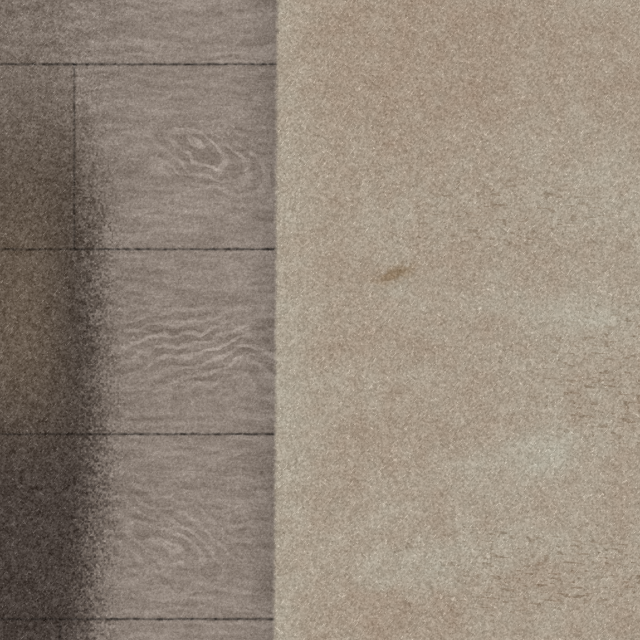
Give the GLSL for this texture, as a three.js fragment shader.

```glsl
// Soft tan rug lying over grey wooden planks, with a blurred shadow on the left
varying vec2 vUv;

float hash(vec2 p) {
  p = fract(p * vec2(0.1031, 0.1137));
  p += dot(p, p.yx + 33.33);
  return fract((p.x + p.y) * p.x * 17.31);
}

float noise(vec2 p) {
  vec2 i = floor(p), f = fract(p);
  f = f * f * (3.0 - 2.0 * f);
  return mix(mix(hash(i), hash(i + vec2(1, 0)), f.x),
             mix(hash(i + vec2(0, 1)), hash(i + vec2(1, 1)), f.x), f.y);
}

// Fractal noise centred on zero
float fbm(vec2 p) {
  float sum = 0.0, amp = 0.5;
  for (int i = 0; i < 5; i++) {
    sum += amp * (noise(p) - 0.5);
    p = mat2(0.96, 0.28, -0.28, 0.96) * p * 2.03 + 17.3;
    amp *= 0.55;
  }
  return sum;
}

// Soft elliptical patch, sheared upward by slope
float blob(vec2 p, vec2 centre, vec2 radius, float slope) {
  p -= centre;
  p.y -= slope * p.x;
  p /= radius;
  return exp(-dot(p, p));
}

float seam(float d, float width) {
  return exp(-d * d / (width * width));
}

// Wavy growth rings around a flattened knot
float rings(vec2 p, vec2 centre, float slope, float count) {
  vec2 q = p - centre;
  q.y -= slope * q.x;
  q += 0.05 * vec2(fbm(p * 13.0), fbm(p * 13.0 + 40.0));
  float wave = sin(count * length(q * vec2(0.6, 1.5)) + 4.0 * fbm(p * vec2(9, 16)));
  return (smoothstep(-0.1, 1.0, wave) - 0.3) * (0.5 + noise(p * vec2(60, 90)));
}

vec3 planks(vec2 p) {
  float row = (p.y - 0.0326) / 0.289;
  float id = floor(row);
  vec3 col = mix(vec3(0.535, 0.49, 0.455), vec3(0.55, 0.505, 0.47), hash(vec2(id + 5.0, 3.0)));
  col *= 1.0 + 0.05 * smoothstep(0.15, 0.28, p.x) - 0.09 * smoothstep(0.36, 0.43, p.x);

  // Long fibres and broad stains
  float bend = p.y + 0.03 * fbm(p * vec2(7, 10));
  col += 0.15 * fbm(vec2(p.x * 24.0, bend * 140.0 + id * 31.0));
  col += 0.06 * fbm(p * vec2(5, 14) + id * 9.0);

  // Pale figured grain
  col += 0.11 * rings(p, vec2(0.30, 0.765), -0.35, 300.0)
       * blob(p, vec2(0.34, 0.745), vec2(0.09, 0.045), -0.35);
  col += 0.11 * rings(p, vec2(0.34, 0.395), 0.1, 260.0)
       * blob(p, vec2(0.31, 0.455), vec2(0.14, 0.055), -0.1);
  col += 0.07 * rings(p, vec2(0.25, 0.15), -0.5, 220.0)
       * blob(p, vec2(0.27, 0.16), vec2(0.11, 0.07), -0.3);

  // Blurred shadow whose rim dissolves into fine speckle
  float rim = 0.152 - 0.045 * smoothstep(0.62, 0.92, p.y) - 0.01 * smoothstep(0.3, 0.0, p.y);
  float ragged = p.x + 0.05 * (noise(p * 330.0) - 0.5) + 0.012 * fbm(p * 7.0);
  float shade = 1.0 - smoothstep(rim - 0.045, rim + 0.045, ragged);
  shade *= mix(1.0, 0.3, smoothstep(0.66, 0.96, p.y));
  vec3 dark = mix(vec3(0.285, 0.25, 0.23), vec3(0.355, 0.312, 0.275), smoothstep(0.22, 0.45, p.y));
  dark = mix(dark, vec3(0.275, 0.243, 0.223), 0.75 * blob(p, vec2(0.135, 0.48), vec2(0.045, 0.24), 0.0));
  dark += vec3(0.05, 0.042, 0.03) * blob(p, vec2(0.03, 0.52), vec2(0.07, 0.2), 0.0);
  dark += 0.1 * fbm(p * vec2(90, 110));
  col = mix(col, dark, shade);

  // Joints between boards, fainter where the shadow covers them
  float wobble = 0.0012 * (noise(vec2(p.x * 160.0, id)) - 0.5);
  float gap = seam((fract(row + 0.5) - 0.5) * 0.289 + wobble, 0.0021);
  float joint = seam(p.x - 0.116, 0.0021) * step(0.6107, p.y) * step(p.y, 0.8997);
  joint += seam(p.x - 0.094, 0.0021) * step(p.y, 0.0326);
  float wear = 0.55 + 0.9 * noise(p * 190.0);
  return col * (1.0 - wear * (gap * mix(0.4, 0.27, shade) + 0.22 * joint));
}

vec3 rug(vec2 p) {
  // Positive tone is pale and grey, negative is warm tan
  float tone = 0.5 - 0.08 * smoothstep(0.6, 1.0, p.y);
  tone += 0.3 * fbm(p * vec2(5, 9) + 3.0) + 0.42 * fbm(p * vec2(38, 44));
  tone += 0.14 * (noise(vec2(p.x * 32.0, p.y * 5.0)) - 0.5);
  vec2 q = p + 0.06 * vec2(fbm(p * 22.0), fbm(p * 22.0 + 9.0));
  tone += 0.42 * blob(q, vec2(0.85, 0.285), vec2(0.11, 0.035), 0.25);
  tone += 0.3 * blob(q, vec2(0.84, 0.52), vec2(0.18, 0.035), -0.12);
  tone += 0.27 * blob(q, vec2(0.73, 0.13), vec2(0.16, 0.035), 0.18);
  tone += 0.18 * blob(q, vec2(0.95, 0.74), vec2(0.12, 0.07), 0.0);
  tone -= 0.2 * blob(q, vec2(0.58, 0.32), vec2(0.1, 0.05), 0.0);
  tone -= 0.18 * blob(q, vec2(0.62, 0.46), vec2(0.14, 0.04), 0.0);
  tone -= 0.2 * blob(q, vec2(0.68, 0.86), vec2(0.22, 0.15), 0.0);
  tone -= 0.2 * blob(q, vec2(0.58, 0.04), vec2(0.12, 0.04), 0.0);
  tone += 0.2 * (1.0 - smoothstep(0.44, 0.51, p.x));
  vec3 col = mix(vec3(0.62, 0.54, 0.47), vec3(0.7, 0.68, 0.62), clamp(tone, 0.0, 1.1));

  // Small brown fleck and broken worn creases
  float fleck = blob(p, vec2(0.617, 0.572), vec2(0.03, 0.012), 0.3);
  col -= vec3(0.1, 0.13, 0.16) * fleck * smoothstep(0.2, 0.7, noise(p * vec2(110, 150)));
  float crease = smoothstep(0.68, 0.9, noise(vec2(p.x * 95.0, (p.y + 0.08 * p.x) * 260.0)));
  col -= vec3(0.07, 0.08, 0.085) * crease * smoothstep(0.45, 0.85, p.x) * smoothstep(0.42, 0.7, noise(p * vec2(4, 9)));
  return col;
}

void main() {
  vec2 p = vUv;
  float border = 0.4275 + 0.005 * p.y + 0.003 * (noise(p * 200.0) - 0.5);
  float onRug = smoothstep(-0.004, 0.005, p.x - border);
  vec3 col = mix(planks(p), rug(p), onRug);
  col *= 1.0 - 0.06 * exp(-abs(p.x - border) * 130.0) * (1.0 - onRug);

  // Short slanted fibres, with sparse bright tips and dark pits
  vec2 fibre = mat2(0.8, 0.6, -0.6, 0.8) * p;
  float pile = noise(fibre * vec2(500, 310)) + noise(fibre * vec2(270, 380) + 50.0) - 1.0;
  float grit = noise(p * 509.0 + 7.0) - 0.5;
  float tips = smoothstep(0.8, 1.0, noise(fibre * vec2(390, 230) + 90.0));
  float pits = smoothstep(0.82, 1.0, noise(fibre * vec2(300, 260) + 150.0));
  float fleece = max(onRug, 1.0 - smoothstep(0.1, 0.24, p.x));
  col += pile * mix(0.06, 0.09, fleece) + grit * 0.06;
  col += tips * mix(0.05, 0.1, fleece) - pits * mix(0.03, 0.06, fleece);
  gl_FragColor = vec4(col, 1.0);
}
```
